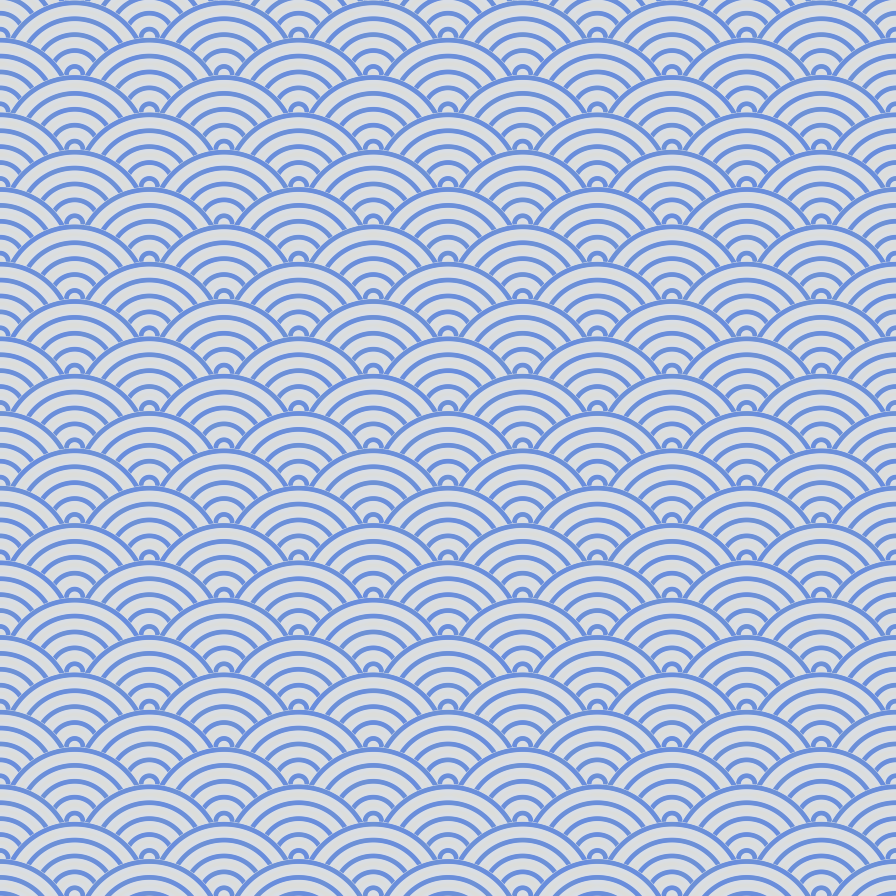
This pattern is drawn by a Shadertoy shader. Its source:

```glsl
// Seigaiha: overlapping rows of concentric blue arcs on pale grey paper.

const float RADII_ACROSS = 12.0;   // canvas size in scale radii: 6 scales across, 24 rows
const float RINGS = 5.0;
const float INNER_RING = 0.11;     // centre-line radius of the smallest ring
const float OUTER_RING = 0.962;    // leaves a hairline of paper at the rim
const float HALF_LINE = 0.032;

const vec3 PAPER = vec3(0.862, 0.868, 0.855);
const vec3 PAPER_TINT = vec3(0.85, 0.87, 0.905);
const vec3 INK = vec3(0.405, 0.55, 0.87);
const vec3 INK_SOFT = vec3(0.43, 0.57, 0.835);

float hash(vec2 p) {
    vec3 q = fract(vec3(p.xyx) * 0.1031);
    q += dot(q, q.yzx + 33.33);
    return fract((q.x + q.y) * q.z);
}

// Value noise that wraps after a whole number of cells
float wrapNoise(vec2 uv, float cells) {
    vec2 p = uv * cells;
    vec2 i = floor(p);
    vec2 f = smoothstep(0.0, 1.0, p - i);
    vec2 a = mod(i, cells);
    vec2 b = mod(i + 1.0, cells);
    return mix(mix(hash(a), hash(vec2(b.x, a.y)), f.x),
               mix(hash(vec2(a.x, b.y)), hash(b), f.x), f.y);
}

// Antialiased fill: 1 where the signed distance is negative
float fill(float dist, float pixel) {
    return 1.0 - smoothstep(-0.6 * pixel, 0.6 * pixel, dist);
}

// Signed distance to the nearest ring line at a given radius
float ringDistance(float radius) {
    float gap = (OUTER_RING - INNER_RING) / (RINGS - 1.0);
    float ring = clamp(round((radius - INNER_RING) / gap), 0.0, RINGS - 1.0);
    return abs(radius - INNER_RING - ring * gap) - HALF_LINE;
}

// Colour of one scale, with a faint blue bleed beside each line
vec3 scaleColor(float radius, float wash, float pixel) {
    float dist = ringDistance(radius);
    float bleed = 1.0 - smoothstep(0.01, 0.075, dist);
    vec3 paper = mix(PAPER, PAPER_TINT, clamp(bleed + 0.5 * (wash - 0.5), 0.0, 1.0));
    vec3 ink = mix(INK, INK_SOFT, wash);
    return mix(paper, ink, fill(dist, pixel));
}

// Offset from the nearest scale centre in a row; alternate rows shift by one radius
vec2 scaleOffset(vec2 p, float row) {
    float shift = 1.0 - mod(row, 2.0);
    return vec2(mod(p.x - shift + 1.0, 2.0) - 1.0, p.y - 0.5 * row);
}

void mainImage(out vec4 fragColor, in vec2 fragCoord) {
    vec2 uv = fragCoord / iResolution.xy;
    vec2 p = uv * RADII_ACROSS;
    float pixel = RADII_ACROSS / min(iResolution.x, iResolution.y);
    float wash = wrapNoise(uv, 72.0);
    float nearestRow = floor(2.0 * p.y);

    // Paint rows back to front; lower rows overlap higher ones
    vec3 color = PAPER;
    for (int i = 2; i >= -2; i--) {
        float radius = length(scaleOffset(p, nearestRow + float(i)));
        color = mix(color, scaleColor(radius, wash, pixel), fill(radius - 1.0, pixel));
    }
    fragColor = vec4(color, 1.0);
}
```
